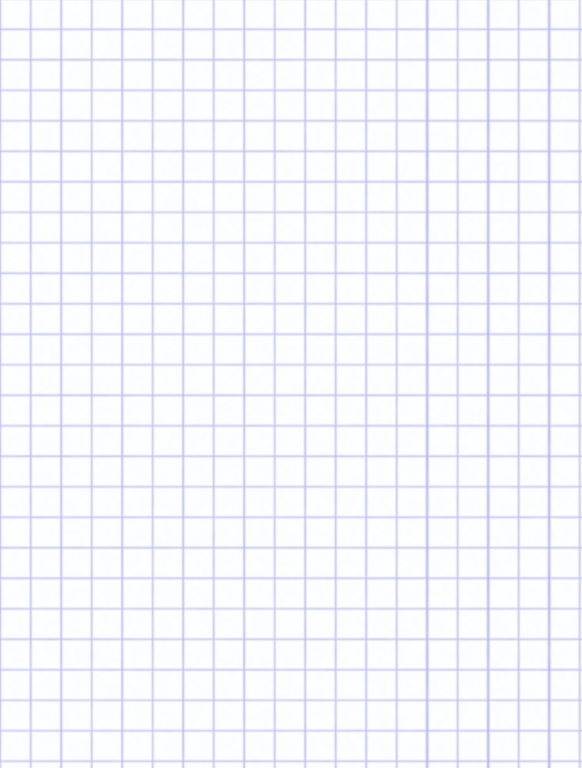
This pattern is drawn by a Shadertoy shader. Its source:

```glsl
// Squared notebook paper: soft lavender grid lines on white, a few printed heavier

const float PITCH = 0.03971; // cell size as a share of the canvas height

float hash(vec2 p) {
    return fract(sin(dot(p, vec2(127.1, 311.7))) * 43758.5453);
}

float noise(vec2 p) {
    vec2 i = floor(p), f = fract(p);
    f = f * f * (3.0 - 2.0 * f);
    return mix(mix(hash(i), hash(i + vec2(1, 0)), f.x),
               mix(hash(i + vec2(0, 1)), hash(i + vec2(1, 1)), f.x), f.y);
}

// Soft-edged line profile, never narrower than the pixel can show
float softLine(float dist, float width) {
    float pixel = 0.3 / iResolution.y;
    return exp(-dist * dist / (width * width + pixel * pixel));
}

void mainImage(out vec4 fragColor, in vec2 fragCoord) {
    vec2 uv = fragCoord / iResolution.y;
    vec2 grid = (uv - vec2(0.0003, 0.0088)) / PITCH;
    vec2 line = floor(grid + 0.5);
    vec2 dist = (grid - line) * PITCH;

    // Every second upright is a touch stronger; those on the right are heavy
    float even = 1.0 - mod(line.x, 2.0);
    float heavy = even * step(13.5, line.x);

    // Slight ink variation from line to line and along each line
    float inkX = 0.86 + 0.10 * even + 0.18 * heavy + 0.08 * hash(vec2(line.x, 3.0));
    float inkY = 0.86 + 0.14 * hash(vec2(7.0, line.y));
    inkX *= 0.94 + 0.12 * noise(vec2(line.x * 9.0, uv.y * 60.0));
    inkY *= 0.94 + 0.12 * noise(vec2(uv.x * 60.0, line.y * 9.0));

    float upright = inkX * softLine(dist.x, 0.0017 + 0.0004 * heavy);
    float level = inkY * softLine(dist.y, 0.0018);

    // Paper with a barely visible mottle
    vec3 color = vec3(0.994, 0.997, 1.0) - 0.006 * noise(uv * 150.0);

    // Lavender uprights and slightly bluer level lines
    vec3 uprightInk = vec3(0.19, 0.19, 0.07) * upright;
    vec3 levelInk = vec3(0.18, 0.16, 0.065) * level;
    color -= max(uprightInk, levelInk) + 0.3 * min(uprightInk, levelInk);

    fragColor = vec4(color, 1.0);
}
```
